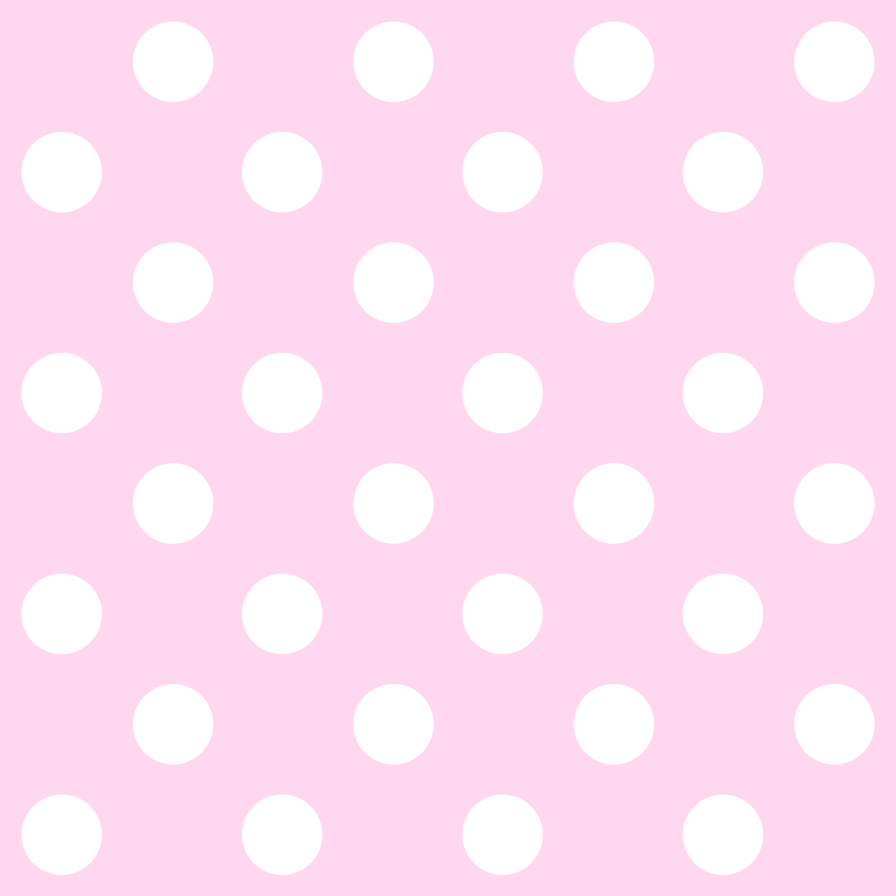
A WebGL 2 fragment shader for this pattern:

```glsl
#version 300 es
precision highp float;

uniform vec2 u_resolution;
out vec4 fragColor;

const vec3 PINK = vec3(1.0, 0.843, 0.933);
const vec3 WHITE = vec3(1.0);

const vec2 FIRST_DOT = vec2(0.0689, 0.0684);
const vec2 PITCH = vec2(0.2460, 0.12324);
const float ROW_SHIFT = 0.1243;
const float DOT_RADIUS = 0.0449;

// Offset from the nearest dot centre, with every second row shifted
vec2 staggeredCell(vec2 p, vec2 pitch, float shift) {
    float row = floor(p.y / pitch.y + 0.5);
    p.x -= shift * mod(row, 2.0);
    float column = floor(p.x / pitch.x + 0.5);
    return p - vec2(column, row) * pitch;
}

float circleDistance(vec2 p, float radius) {
    return length(p) - radius;
}

// Coverage of a shape, softened over one pixel
float fillMask(float dist, float pixel) {
    return clamp(0.5 - dist / pixel, 0.0, 1.0);
}

void main() {
    vec2 uv = gl_FragCoord.xy / u_resolution.y;
    float pixel = 1.0 / u_resolution.y;

    vec2 cell = staggeredCell(uv - FIRST_DOT, PITCH, ROW_SHIFT);
    float dots = fillMask(circleDistance(cell, DOT_RADIUS), pixel);

    fragColor = vec4(mix(PINK, WHITE, dots), 1.0);
}
```
